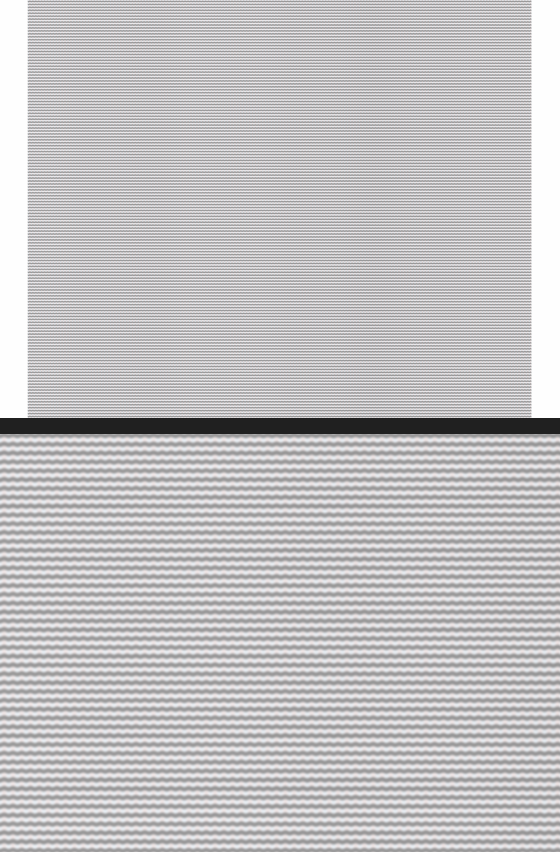
Top, the full canvas; bottom, a detail of the centre.
Write a Shadertoy shader that draws this pattern.

```glsl
// A pale panel of fine horizontal ribs between two white side margins.
// Each rib is a soft periodic shade profile; small teeth along x ripple its
// edge and tint its light side pink and blue, with faint slow vertical bands.

const float ROWS = 142.0;            // ribs over the canvas height
const float COLUMNS = 172.0;         // teeth over the panel width
const float ROW_PHASE = 0.5;         // place of the dark line within a rib
const float PANEL_LEFT = 0.0495;     // panel edges, in canvas widths
const float PANEL_RIGHT = 0.949;
const float TOOTH_DEPTH = 0.05;      // ripple of the rib edge, in ribs
const float BAND_STRENGTH = 0.012;   // slow shading across the panel
const float WEAR_STRENGTH = 0.008;   // difference between ribs

const vec3 MARGIN_COLOR = vec3(0.995);
const vec3 DARK_COLOR = vec3(0.607, 0.604, 0.606);
const vec3 PINK_LIGHT = vec3(0.930, 0.893, 0.893);
const vec3 BLUE_LIGHT = vec3(0.903, 0.923, 0.943);
const float TAU = 6.2831853;

// Contrast left once a repeat becomes too small for the pixel grid.
float detailFade(float repeatsPerPixel) {
    return 1.0 - smoothstep(0.45, 1.0, repeatsPerPixel);
}

// 0 on the dark line, 1 halfway between two dark lines.
float ribProfile(float y) {
    float distanceToLine = 2.0 * abs(fract(y - ROW_PHASE + 0.5) - 0.5);
    return smoothstep(0.05, 0.95, distanceToLine);
}

// Broad, faint vertical bands with a darker one right of the middle.
float slowBands(float x) {
    float waves = 0.5 * sin(TAU * 3.0 * x + 0.8) + 0.3 * sin(TAU * 7.0 * x);
    float shadow = exp(-pow((x - 0.70) / 0.09, 2.0));
    return 0.4 * waves - shadow;
}

// Layered sines give each rib a slightly different value.
float ribWear(float row) {
    return 0.6 * sin(row * 2.17) + 0.4 * sin(row * 5.31 + 1.0);
}

void mainImage(out vec4 fragColor, in vec2 fragCoord) {
    vec2 uv = fragCoord / iResolution.xy;
    float panelWidth = PANEL_RIGHT - PANEL_LEFT;
    float panelX = (uv.x - PANEL_LEFT) / panelWidth;
    float ribY = uv.y * ROWS;

    float rowFade = detailFade(ROWS / iResolution.y);
    float columnFade = detailFade(COLUMNS / (panelWidth * iResolution.x));

    // Teeth ripple the ribs and alternate the tint of their light side.
    float tooth = columnFade * sin(TAU * panelX * COLUMNS);
    float light = ribProfile(ribY + TOOTH_DEPTH * tooth);
    light = mix(0.5, light, rowFade);
    vec3 lightColor = mix(PINK_LIGHT, BLUE_LIGHT, 0.5 + 0.5 * tooth);
    vec3 panel = mix(DARK_COLOR, lightColor, light);

    // Slow bands and variation between ribs.
    panel += BAND_STRENGTH * slowBands(panelX);
    panel += WEAR_STRENGTH * rowFade * ribWear(floor(ribY - ROW_PHASE + 0.5));

    // Side margins with edges one pixel soft.
    float edgeDistance = min(uv.x - PANEL_LEFT, PANEL_RIGHT - uv.x);
    float inside = clamp(edgeDistance * iResolution.x + 0.5, 0.0, 1.0);
    fragColor = vec4(mix(MARGIN_COLOR, panel, inside), 1.0);
}
```
